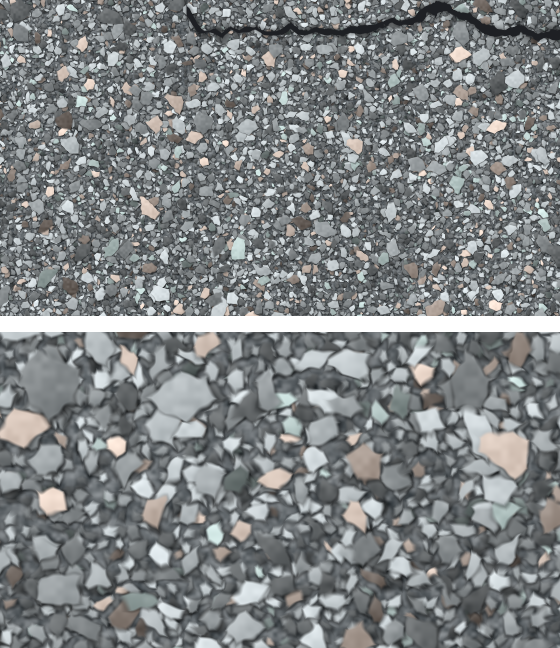
Top, the full canvas; bottom, a detail of the centre.
A Shadertoy shader for this texture:

```glsl
// Weathered asphalt: angular stone chips of four sizes set in dark binder,
// split near the top by a ragged crack. Each chip is a random convex polygon
// (a maximum of half planes) scattered on a jittered grid, small sizes first.

const float TAU = 6.28319;
const int CHIP_LAYERS = 4;
const int CHIP_SIDES = 6;
const float SMALLEST_CELL = 0.0145;    // grid step of the finest chips
const float CELL_GROWTH = 1.68;        // step ratio between layers
const float FINE_DENSITY = 0.95;       // share of occupied cells, finest layer
const float DENSITY_DROP = 0.24;       // loss of density per layer
const float EDGE_SOFTNESS = 0.0024;
const float RIM_WIDTH = 0.006;         // contact shadow around a chip
const float RIM_DARKNESS = 0.52;
const vec2 LIGHT_DIR = vec2(-0.5, 0.866);
const float DARK_TONE = 0.22;
const float LIGHT_TONE = 0.90;
const float TONE_GAMMA = 0.735;        // lifts the sunlit midtones
const vec3 BINDER = vec3(0.298, 0.32, 0.335);
const vec3 COOL_TINT = vec3(-0.042, 0.008, 0.03);
const vec3 WARM_TINT = vec3(0.11, -0.01, -0.09);
const vec3 GREEN_TINT = vec3(-0.09, 0.035, 0.02);
const vec3 CRACK_COLOR = vec3(0.055, 0.06, 0.07);
const float CRACK_START = 0.59;

vec3 hash3(vec2 p) {
    vec3 q = fract(p.xyx * vec3(0.1031, 0.1030, 0.0973));
    q += dot(q, q.yxz + 33.33);
    return fract((q.xxy + q.yzz) * q.zyx);
}

float noise(vec2 p) {
    vec2 i = floor(p), f = fract(p);
    f = f * f * (3.0 - 2.0 * f);
    float low = mix(hash3(i).x, hash3(i + vec2(1, 0)).x, f.x);
    float high = mix(hash3(i + vec2(0, 1)).x, hash3(i + vec2(1, 1)).x, f.x);
    return mix(low, high, f.y);
}

// Signed distance to an irregular convex polygon of mean inradius r
float chipDistance(vec2 q, vec2 seed, float r) {
    float d = -r;
    for (int k = 0; k < CHIP_SIDES; k++) {
        vec3 h = hash3(seed + 19.0 * float(k + 1));
        float a = (float(k) + 0.75 * h.x) * TAU / float(CHIP_SIDES);
        d = max(d, dot(q, vec2(cos(a), sin(a))) - r * (0.7 + 0.55 * h.y));
    }
    return d;
}

vec3 chipColor(vec3 h, float layer) {
    float tone = mix(DARK_TONE, LIGHT_TONE - 0.02 * layer, h.x);
    tone -= 0.05 * step(layer, 0.5);
    float warmShare = 0.07 + 0.05 * layer;
    vec3 tint = h.y < warmShare ? WARM_TINT : h.y > 0.92 ? GREEN_TINT : COOL_TINT;
    return tone * (1.0 + tint);
}

// Paints one layer of chips over the colour below
vec3 paintChips(vec3 color, vec2 p, float layer, float cell, float aa) {
    vec2 home = floor(p / cell);
    float density = FINE_DENSITY - DENSITY_DROP * layer;
    for (int y = -1; y <= 1; y++)
    for (int x = -1; x <= 1; x++) {
        vec2 id = home + vec2(x, y);
        vec2 seed = id + 71.0 * (layer + 1.0);
        vec3 place = hash3(seed);
        if (place.z > density) continue;
        vec3 look = hash3(seed + 211.0);
        vec3 form = hash3(seed + 457.0);
        vec2 q = p - (id + 0.15 + 0.7 * place.xy) * cell;
        float lit = dot(q, LIGHT_DIR) / cell;
        float c = cos(TAU * form.x), s = sin(TAU * form.x);
        float stretch = 1.0 + 0.35 * form.y;
        q = mat2(c, s, -s, c) * q * vec2(1.0 / stretch, stretch);
        float d = chipDistance(q, seed, cell * mix(0.24, 0.42, form.z));
        float rim = (1.0 - smoothstep(0.0, RIM_WIDTH, d)) * clamp(0.55 - lit, 0.15, 1.0);
        color *= 1.0 - RIM_DARKNESS * rim;
        vec3 face = chipColor(look, layer) + 0.12 * lit;
        color = mix(color, face, 1.0 - smoothstep(-aa, aa, d));
    }
    return color;
}

// Straight-edged jags between random heights
float jags(float x, float seed) {
    float i = floor(x);
    return mix(hash3(vec2(i, seed)).x, hash3(vec2(i + 1.0, seed)).x, x - i) - 0.5;
}

// Height of the crack's centre line: a steep left end, a hump, small jags
float crackHeight(float x) {
    float hump = (x - 1.37) / 0.14;
    float y = 0.895 + 0.075 * exp(-hump * hump);
    y += 0.11 * (1.0 - smoothstep(CRACK_START - 0.02, 0.65, x));
    return y + 0.035 * jags(x * 13.0, 3.0) + 0.022 * jags(x * 37.0, 8.0);
}

float crackDistance(vec2 p) {
    float y = crackHeight(p.x);
    float slope = (crackHeight(p.x + 0.004) - y) / 0.004;
    float d = abs(p.y - y) / sqrt(1.0 + slope * slope);
    float halfWidth = mix(0.006, 0.0125, smoothstep(0.9, 1.35, p.x));
    halfWidth *= 0.1 + 1.2 * noise(p * 32.0) + 0.7 * noise(p * 80.0);
    return max(d - halfWidth, CRACK_START - p.x);
}

void mainImage(out vec4 fragColor, in vec2 fragCoord) {
    vec2 p = fragCoord / iResolution.y;
    float aa = max(EDGE_SOFTNESS, 0.6 / iResolution.y);

    // Binder with fine grit
    vec3 color = BINDER + 0.17 * (noise(p * 95.0) + noise(p * 210.0) - 1.0);

    // Chips, with roughened outlines
    vec2 rough = vec2(noise(p * 85.0), noise(p * 85.0 + 40.0)) - 0.5;
    vec2 chipPos = p + 0.006 * rough;
    float cell = SMALLEST_CELL;
    for (int i = 0; i < CHIP_LAYERS; i++) {
        color = paintChips(color, chipPos + 3.7 * float(i), float(i), cell, aa);
        cell *= CELL_GROWTH;
    }

    // Surface wear and broad stains
    color += 0.09 * (noise(p * 130.0 + 9.0) - 0.5);
    color *= 0.95 + 0.12 * noise(p * 5.0 + 2.0);

    // Crack with a shaded lip
    float crack = crackDistance(p);
    color *= 1.0 - 0.35 * (1.0 - smoothstep(0.0, 0.016, crack));
    color = mix(color, CRACK_COLOR, 1.0 - smoothstep(-aa, aa, crack));

    color = pow(clamp(color, 0.0, 1.0), vec3(TONE_GAMMA));
    fragColor = vec4(color, 1.0);
}
```
